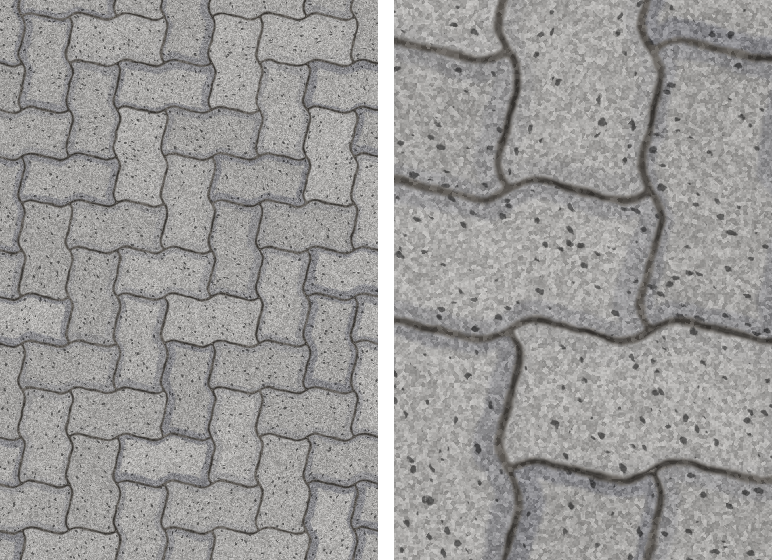
Left: the whole. Right: its middle third, enlarged.
Reproduce this texture procedurally as a Shadertoy shader.

```glsl
// Herringbone pavement of wavy-edged grey concrete blocks with worn rims and sandy joints.
#define COUNT vec2(7.96, 11.98)        // half-block cells across and down
#define ORIGIN vec2(0.46, 0.35)        // first joint crossing, from the top left
#define WAVE 0.062                     // swing of the wavy edges, in cells
#define JOINT 0.021                    // half width of a joint
#define CORNER 0.07                    // corner radius of a block
#define RIM_WIDTH 0.15                 // reach of the worn rim
#define GRAIN 0.25                     // contrast of the concrete grain
#define GRAIN_SCALE 34.0               // grains per cell
#define PIT_SCALE 12.0                 // pit sites per cell
#define FACE_COLOUR vec3(0.655, 0.650, 0.642)
#define RIM_COLOUR vec3(0.520, 0.520, 0.535)
#define JOINT_COLOUR vec3(0.375, 0.360, 0.342)

const float TAU = 6.28319;

vec2 hash2(vec2 p) {
    vec3 h = fract(p.xyx * vec3(0.1031, 0.1030, 0.0973));
    h += dot(h, h.yzx + 33.33);
    return fract((h.xx + h.yz) * h.zy);
}

// Cellular noise: distance to the nearest site, and that site's random value
vec2 cellular(vec2 p) {
    vec2 cell = floor(p), nearest = vec2(9.0, 0.0);
    for (int y = -1; y <= 1; y++)
    for (int x = -1; x <= 1; x++) {
        vec2 site = cell + vec2(x, y);
        float dist = length(site + hash2(site) - p);
        if (dist < nearest.x) nearest = vec2(dist, hash2(site + 71.0).x);
    }
    return nearest;
}

// Layered sines: soft irregular field, roughly -1 to 1
float mottle(vec2 p) {
    float sum = 0.0, amp = 0.55;
    for (int i = 0; i < 4; i++) {
        sum += amp * sin(p.x + 1.7 * sin(p.y * 0.8)) * cos(p.y + 1.3 * sin(p.x * 0.7));
        p = mat2(1.6, 1.2, -1.2, 1.6) * p + 2.3;
        amp *= 0.6;
    }
    return sum;
}

// One S-curve per cell
vec2 edgeWave(vec2 t) {
    return WAVE * (sin(TAU * t) + 0.25 * sin(2.0 * TAU * t));
}

// Depth inside a rounded rectangle, positive inside
float depthInside(vec2 p, vec2 halfSize) {
    vec2 d = abs(p) - halfSize + CORNER;
    return CORNER - length(max(d, 0.0)) - min(max(d.x, d.y), 0.0);
}

void mainImage(out vec4 fragColor, in vec2 fragCoord) {
    vec2 uv = fragCoord / iResolution.xy;
    vec2 p = vec2(uv.x, 1.0 - uv.y) * COUNT - ORIGIN;
    float pixel = COUNT.x / iResolution.x;

    // Bend the grid so straight cell edges become wavy, slightly ragged ones
    vec2 bend = edgeWave(p.yx);
    vec2 q = p + vec2(-bend.x, bend.y);
    q += 0.017 * vec2(mottle(p * 6.0), mottle(p * 6.0 + 40.0));

    // Herringbone: the diagonal index gives each cell its half of a block
    vec2 cell = floor(q);
    float part = mod(cell.x - cell.y, 4.0);
    bool upright = part < 0.5 || part > 2.5;
    vec2 halfSize = upright ? vec2(0.5, 1.0) : vec2(1.0, 0.5);
    vec2 secondHalf = vec2(part > 1.5 && part < 2.5, part > 2.5);
    vec2 block = cell - secondHalf;
    vec2 local = q - block - halfSize;
    vec2 tint = hash2(block + 19.0), wear = hash2(block + 57.0);

    // Block face: tone per block, soft stains
    float stain = mottle(p * 2.6 + tint * 9.0);
    vec3 colour = FACE_COLOUR + 0.06 * (tint.x - 0.5) + 0.012 * stain;

    // Worn rim: an uneven, off-centre band, clear on some blocks and faint on others
    float depth = depthInside(local, halfSize);
    float rimDepth = depthInside(local + 0.10 * (wear - 0.5), halfSize);
    rimDepth += 0.035 * mottle(p * 5.0 + 13.0);
    float rim = 1.0 - smoothstep(RIM_WIDTH * 0.75, RIM_WIDTH * 1.1, rimDepth);
    colour = mix(colour, RIM_COLOUR, rim * mix(0.12, 1.0, smoothstep(0.15, 0.85, tint.y)));

    // Concrete grain
    float grain = cellular(p * GRAIN_SCALE).y - 0.5;
    float fine = hash2(floor(p * GRAIN_SCALE * 2.0)).x - 0.5;
    colour += GRAIN * (0.7 * grain + 0.4 * fine);

    // Small dark flecks, stretched along a direction that drifts over the ground
    float angle = TAU * tint.x;
    mat2 turn = mat2(cos(angle), sin(angle), -sin(angle), cos(angle));
    vec2 ragged = p + 0.02 * vec2(mottle(p * 19.0), mottle(p * 19.0 + 7.0));
    vec2 pit = cellular(turn * ragged * PIT_SCALE * vec2(1.0, 0.65));
    float pitRadius = 0.24 * smoothstep(0.6, 1.0, pit.y);
    float pitSoft = max(0.07, pixel * PIT_SCALE * 0.4);
    float pitMask = 1.0 - smoothstep(pitRadius - pitSoft, pitRadius + pitSoft, pit.x);
    colour *= 1.0 - 0.48 * pitMask * step(0.6, pit.y);

    // Sandy joint of uneven width, with a broken dark crack along its middle
    float rough = mottle(p * 11.0 + 5.0);
    float gap = JOINT * (1.0 + 0.45 * rough) + 0.012 * grain;
    float soft = max(pixel, 0.026);
    float joint = 1.0 - smoothstep(gap - soft * 0.5, gap + soft, depth);
    float crack = 1.0 - smoothstep(0.0, 0.024, abs(depth - 0.006));
    vec3 sand = JOINT_COLOUR + 0.18 * grain;
    sand *= 1.0 - 0.35 * crack * smoothstep(-0.5, 0.5, mottle(p * 4.0 + 21.0));
    colour = mix(colour, sand, joint);

    fragColor = vec4(clamp(colour, 0.0, 1.0), 1.0);
}
```
